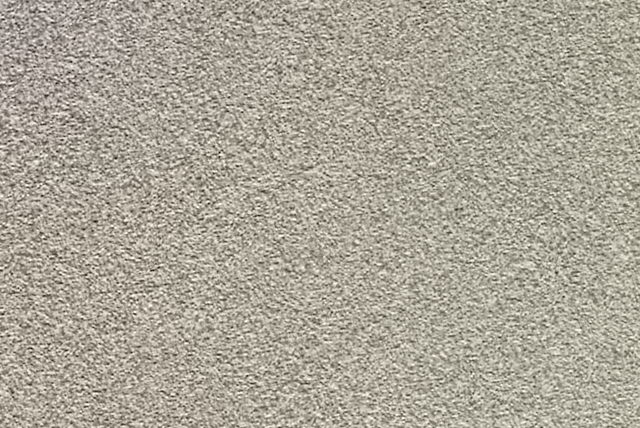
Write a Shadertoy shader that draws this texture.

```glsl
// Fine-grained stucco wall: tiny pale bumps with short shadows under soft colour drifts.

float hash(vec2 cell) {
    uvec2 u = uvec2(ivec2(cell) + 4096);
    uint n = u.x * 1597334677u ^ u.y * 3812015801u;
    n = (n ^ (n >> 15)) * 2246822519u;
    n = (n ^ (n >> 13)) * 3266489917u;
    n ^= n >> 16;
    return float(n & 0xffffffu) / 16777215.0;
}

float noise(vec2 p) {
    vec2 cell = floor(p);
    vec2 f = fract(p);
    f = f * f * (3.0 - 2.0 * f);
    float low = mix(hash(cell), hash(cell + vec2(1, 0)), f.x);
    float high = mix(hash(cell + vec2(0, 1)), hash(cell + vec2(1, 1)), f.x);
    return mix(low, high, f.y);
}

// Broad, uneven variation across the wall, centred on zero
float drift(vec2 p) {
    return 0.6 * noise(p) + 0.4 * noise(mat2(0.8, 0.6, -0.6, 0.8) * p * 2.3 + 17.0) - 0.5;
}

// Bumps a little wider than tall
float bumpHeight(vec2 p) {
    return noise(mat2(0.995, -0.1, 0.1, 0.995) * p * vec2(158, 200));
}

void mainImage(out vec4 fragColor, in vec2 fragCoord) {
    vec2 uv = fragCoord / iResolution.xy;
    vec2 p = fragCoord / iResolution.y;

    // Slight bending breaks up the noise lattice
    vec2 bent = p + 0.009 * vec2(noise(p * 15.0), noise(p * 15.0 + 40.0));

    // Light from above: bright upper faces, shadow below each bump
    float relief = bumpHeight(bent) - bumpHeight(bent + vec2(0.0008, 0.0044));
    float grit = noise(mat2(0.9, 0.44, -0.44, 0.9) * bent * vec2(205, 230) + 300.0) - 0.5;
    float grain = 0.34 * relief + 0.39 * grit;
    grain *= mix(1.1, 0.9, uv.x) * (1.0 + 0.2 * drift(p * 6.0));
    grain -= 0.4 * (grain * grain - 0.017);

    // Slow shading: darker towards the top left
    float shade = 0.025 * drift(p * 3.0 + 5.0);
    shade += 0.02 * (uv.x - 0.5) - 0.025 * (uv.y - 0.5);

    // Warm lower left, greenish right, lilac upper left corner
    vec3 wall = vec3(0.668, 0.648, 0.59) + grain + shade;
    float warmth = 0.5 - uv.x + 0.25 * drift(p * 2.5 + 60.0);
    wall += warmth * vec3(0.014, -0.004, 0.004);
    float corner = smoothstep(0.65, 0.0, length(uv - vec2(0, 1)));
    wall += corner * vec3(-0.005, -0.006, 0.025);

    fragColor = vec4(clamp(wall, 0.0, 1.0), 1.0);
}
```
